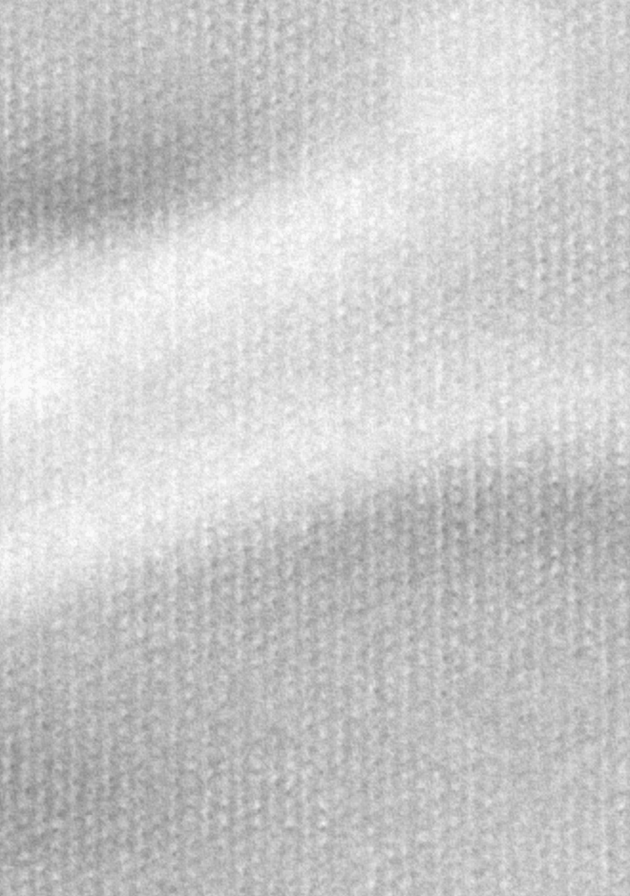
Reproduce this texture procedurally as a WebGL 2 fragment shader.

```glsl
#version 300 es
precision highp float;
// Pale grey embossed nonwoven cloth with staggered dimples, loose fibres and soft diagonal folds.

#define REPEATS vec2(38.0, 50.0)   // dimples across and down
#define JITTER 0.16                // dimple displacement in cells
#define EMBOSS 0.085               // dimple contrast
#define GROOVE 0.024               // contrast of the upright ribs
#define FIBRE 0.25                 // fibre contrast
#define FIBRE_DENSITY 190.0        // fibres per canvas width
#define GRAIN 0.07                 // finest speckle contrast
#define BASE_GREY 0.77

uniform vec2 u_resolution;
out vec4 fragColor;

const float TAU = 6.2831853;

float hash(vec2 p) {
    vec3 q = fract(vec3(p.xyx) * 0.1031);
    q += dot(q, q.yzx + 33.33);
    return fract((q.x + q.y) * q.z);
}

float noise(vec2 p) {
    vec2 cell = floor(p), f = fract(p);
    f = f * f * (3.0 - 2.0 * f);
    return mix(mix(hash(cell), hash(cell + vec2(1, 0)), f.x),
               mix(hash(cell + vec2(0, 1)), hash(cell + vec2(1, 1)), f.x), f.y);
}

vec2 rotate(vec2 p, float angle) {
    float c = cos(angle), s = sin(angle);
    return vec2(c * p.x - s * p.y, s * p.x + c * p.y);
}

float bell(float d, float width) {
    return exp(-d * d / (width * width));
}

// Fold profile with separate softness above (d < 0) and below its crest.
float fold(float d, float above, float below) {
    return bell(d, d < 0.0 ? above : below);
}

float spot(vec2 p, vec2 centre, vec2 radius) {
    vec2 d = (p - centre) / radius;
    return exp(-dot(d, d));
}

// Broad light over the folds; p.y runs downwards.
float foldLight(vec2 p) {
    p.y += 0.018 * (noise(p * 5.0) - 0.5);
    float x = p.x, y = p.y;
    float light = BASE_GREY - 0.025 * smoothstep(0.5, 0.8, y);
    light -= 0.15 * (1.0 - smoothstep(0.15, 0.6, x)) * fold(y - 0.25 + 0.17 * x, 0.09, 0.045);
    light += 0.16 * (1.0 - smoothstep(0.45, 0.95, x)) * fold(y - 0.395 + 0.27 * x, 0.09, 0.12);
    light += mix(0.16, 0.09, x) * fold(y - 0.645 + 0.36 * x - 0.17 * x * x, 0.1, 0.055);
    float bend = x - 0.85;
    light -= 0.08 * smoothstep(0.1, 0.65, x) * fold(y - 0.57 - 0.35 * bend * bend, 0.045, 0.085);
    light -= 0.1 * spot(p, vec2(0.0, 0.89), vec2(0.35, 0.11));
    light += 0.04 * spot(p, vec2(0.95, 0.96), vec2(0.4, 0.1));
    light += 0.06 * spot(p, vec2(0.03, 0.445), vec2(0.11, 0.055));
    light += 0.05 * spot(p, vec2(0.8, 0.07), vec2(0.3, 0.17));
    float disc = length((p - vec2(0.76, 0.085)) / vec2(0.15, 0.11));
    light += 0.06 * (1.0 - smoothstep(0.65, 1.15, disc));
    return light;
}

// Half-dropped columns of soft raised lozenges with a darker nick on the lower flank.
float dimples(vec2 uv) {
    vec2 grid = uv * REPEATS;
    grid += 0.3 * (vec2(noise(grid * 0.6), noise(grid * 0.6 + 57.0)) - 0.5);
    float column = floor(grid.x);
    grid.y += 0.5 * mod(column, 2.0);
    vec2 cell = floor(grid);
    vec2 local = fract(grid) - 0.5;
    local += JITTER * (vec2(hash(cell), hash(cell + 19.0)) - 0.5);
    float slant = mix(-0.25, 0.6, mod(column, 2.0)) + 0.6 * (hash(cell + 41.0) - 0.5);
    vec2 d = rotate(local, slant);
    float lit = spot(d, vec2(-0.07, 0.08), vec2(0.23, 0.25));
    float shaded = spot(d, vec2(0.13, -0.16), vec2(0.18, 0.2));
    return (0.75 * lit - 1.1 * shaded) * mix(0.5, 1.2, hash(cell + 73.0));
}

// Short threads crossing in several directions.
float fibres(vec2 p) {
    float sum = 0.0;
    for (int i = 0; i < 5; i++) {
        float k = float(i);
        vec2 q = rotate(p, 0.45 + k * 0.63) * FIBRE_DENSITY * (1.0 + 0.13 * k);
        sum += noise(q * vec2(1.0, 0.26) + 31.7 * k) - 0.5;
    }
    return sum / 5.0;
}

void main() {
    vec2 uv = gl_FragCoord.xy / u_resolution;
    vec2 sheet = vec2(uv.x, uv.y * u_resolution.y / u_resolution.x);

    float light = foldLight(vec2(uv.x, 1.0 - uv.y));
    float wear = mix(0.55, 1.25, noise(sheet * 7.0 + 11.0));
    float relief = wear * mix(1.1, 0.55, smoothstep(0.72, 0.95, light));

    float grey = light;
    grey += EMBOSS * relief * dimples(uv);
    grey += GROOVE * relief * cos(TAU * (uv.x * REPEATS.x - 0.5));
    grey += FIBRE * mix(1.0, 0.7, smoothstep(0.75, 0.95, light)) * fibres(sheet);
    grey += 0.03 * (noise(sheet * 60.0) - 0.5);
    grey += GRAIN * (noise(sheet * 330.0) - 0.5);

    fragColor = vec4(vec3(clamp(grey, 0.0, 0.98)), 1.0);
}
```
